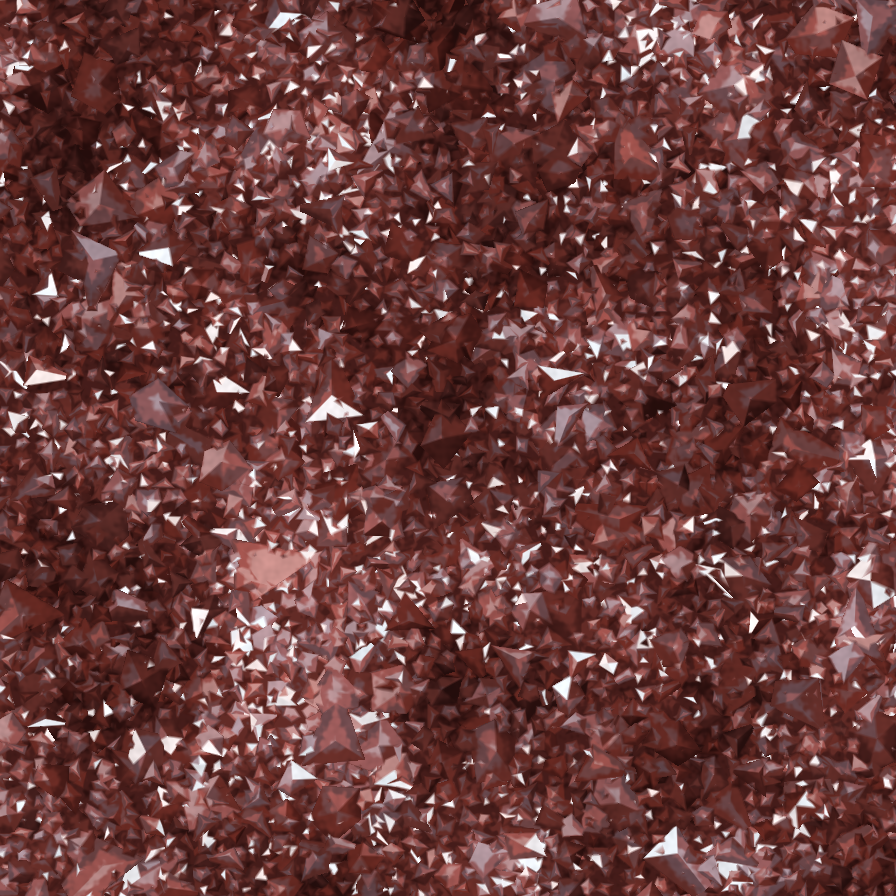
Reproduce this texture procedurally as a Shadertoy shader.

```glsl
// A druse of small red quartz crystals with pale facets and white glints.
// Four grids of jittered pyramids, coarse to fine, compete by height;
// the winning facet takes its tone from a hash, the light and gradient noise.

struct Facet { float rim; float id; float light; };

vec3 hash3(vec2 p) {
    vec3 q = fract(p.xyx * vec3(0.1031, 0.1030, 0.0973));
    q += dot(q, q.yxz + 33.33);
    return fract((q.xxy + q.yzz) * q.zyx);
}

float gradientDot(vec2 cell, vec2 offset) {
    return dot(hash3(cell + 211.0).xy * 2.0 - 1.0, offset) * 1.3;
}

float gradientNoise(vec2 p) {
    vec2 i = floor(p), f = fract(p);
    vec2 u = f * f * (3.0 - 2.0 * f);
    vec2 e = vec2(0.0, 1.0);
    return mix(mix(gradientDot(i, f), gradientDot(i + e.yx, f - e.yx), u.x),
               mix(gradientDot(i + e, f - e), gradientDot(i + 1.0, f - 1.0), u.x), u.y);
}

// Stone colour from deep maroon through red and mauve to pale lilac
vec3 stoneColor(float tone) {
    vec3 c = mix(vec3(0.16, 0.055, 0.05), vec3(0.27, 0.11, 0.10), smoothstep(-0.15, 0.14, tone));
    c = mix(c, vec3(0.39, 0.17, 0.15), smoothstep(0.18, 0.36, tone));
    c = mix(c, vec3(0.41, 0.27, 0.285), smoothstep(0.48, 0.60, tone));
    c = mix(c, vec3(0.58, 0.335, 0.335), smoothstep(0.67, 0.76, tone));
    return mix(c, vec3(0.68, 0.54, 0.56), smoothstep(0.85, 0.95, tone));
}

// Finds the facet under p and its closest neighbour; rim is 1 at the outline
void pyramid(vec2 p, vec2 seed, vec3 shape, out Facet nearest, out Facet second) {
    float sides = floor(3.5 + shape.x * 2.5);
    nearest = Facet(-1.0, 0.0, 0.0);
    second = nearest;
    for (float i = 0.0; i < sides; i++) {
        vec3 rnd = hash3(seed + i * vec2(17.3, 5.1));
        float angle = 6.2832 * ((i + 0.45 * rnd.x) / sides + shape.y);
        vec2 normal = vec2(cos(angle), sin(angle));
        float reach = mix(0.29, 0.55, rnd.y) * (0.55 + 0.09 * sides);
        Facet facet = Facet(dot(normal, p) / reach, i, 0.5 + 0.5 * dot(normal, vec2(-0.5, 0.86)));
        if (facet.rim > nearest.rim) {
            second = nearest;
            nearest = facet;
        } else if (facet.rim > second.rim) {
            second = facet;
        }
    }
}

// Facet colour: hashed tone, light from above, dark rims and hollows, mirror glints
vec3 facetColor(Facet facet, vec2 seed, float top, float layer, float region, float mottle) {
    vec3 rnd = hash3(seed + 809.0 + facet.id * vec2(7.7, 13.1));
    vec3 body = hash3(seed + 1301.0);
    if (rnd.y > 0.965 - 0.012 * layer - 0.07 * region) {
        vec3 glint = mix(vec3(1.0, 0.93, 0.92), vec3(0.94, 0.97, 1.0), rnd.z);
        return glint * (1.04 - 0.12 * rnd.x + 0.06 * mottle);
    }
    float tone = 0.51 + 1.3 * (0.42 * body.x + 0.4 * rnd.x + 0.18 * facet.light - 0.5);
    tone += 0.2 * (0.55 - facet.rim) + 0.25 * (top - 0.72) + 0.36 * region + 0.1 * mottle;
    vec3 tint = mix(vec3(1.06, 0.94, 0.87), vec3(0.95, 1.04, 1.07), body.y);
    return stoneColor(tone) * tint * (1.0 + 0.09 * mottle + 0.12 * region);
}

void mainImage(out vec4 fragColor, in vec2 fragCoord) {
    vec2 uv = fragCoord / iResolution.y;
    float region = 1.3 * gradientNoise(uv * 4.5 + 4.0) + 0.7 * gradientNoise(uv * 9.0);
    float mottle = gradientNoise(uv * 45.0) + 0.8 * gradientNoise(uv * 150.0);

    // Shadowed ground between the crystals
    float height = 0.0;
    vec3 color = stoneColor(0.17 + 0.3 * mottle + 0.3 * region);

    for (float layer = 0.0; layer < 4.0; layer++) {
        float cells = 15.0 * pow(1.5, layer);
        float blur = cells * max(1.0 / iResolution.y, 0.0024);
        vec2 grid = uv * cells + layer * 0.37;
        vec2 home = floor(grid - 0.5);
        for (int k = 0; k < 4; k++) {
            vec2 cell = home + vec2(k % 2, k / 2);
            vec2 seed = cell + 37.0 + 91.0 * layer;
            vec3 place = hash3(seed);
            vec2 p = grid - cell - 0.5 - 0.46 * (place.xy - 0.5);
            if (place.z > 0.5 + 0.17 * layer || dot(p, p) > 0.59) continue;

            // Skip crystals that cannot rise above what is already there
            vec3 shape = hash3(seed + 503.0);
            float base = shape.z * (1.0 - 0.06 * layer);
            if (base + 0.5 < height) continue;

            Facet facet, second;
            pyramid(p, seed, shape, facet, second);
            if (facet.rim > 1.0) continue;
            float top = base + 0.5 * (1.0 - facet.rim);
            float outline = clamp((1.0 - facet.rim) * 0.4 / blur, 0.0, 1.0);
            float cover = outline * clamp(0.5 + (top - height) / (1.8 * blur), 0.0, 1.0);
            if (cover <= 0.0) continue;

            // Blend across the ridge between two facets, then over the crystals below
            vec3 face = facetColor(facet, seed, top, layer, region, mottle);
            float ridge = 0.5 + (facet.rim - second.rim) / (3.5 * blur);
            if (ridge < 1.0) {
                face = mix(facetColor(second, seed, top, layer, region, mottle), face, ridge);
            }
            color = mix(color, face, cover);
            if (outline > 0.5) height = max(height, top);
        }
    }
    fragColor = vec4(clamp(color, 0.0, 1.0), 1.0);
}
```
